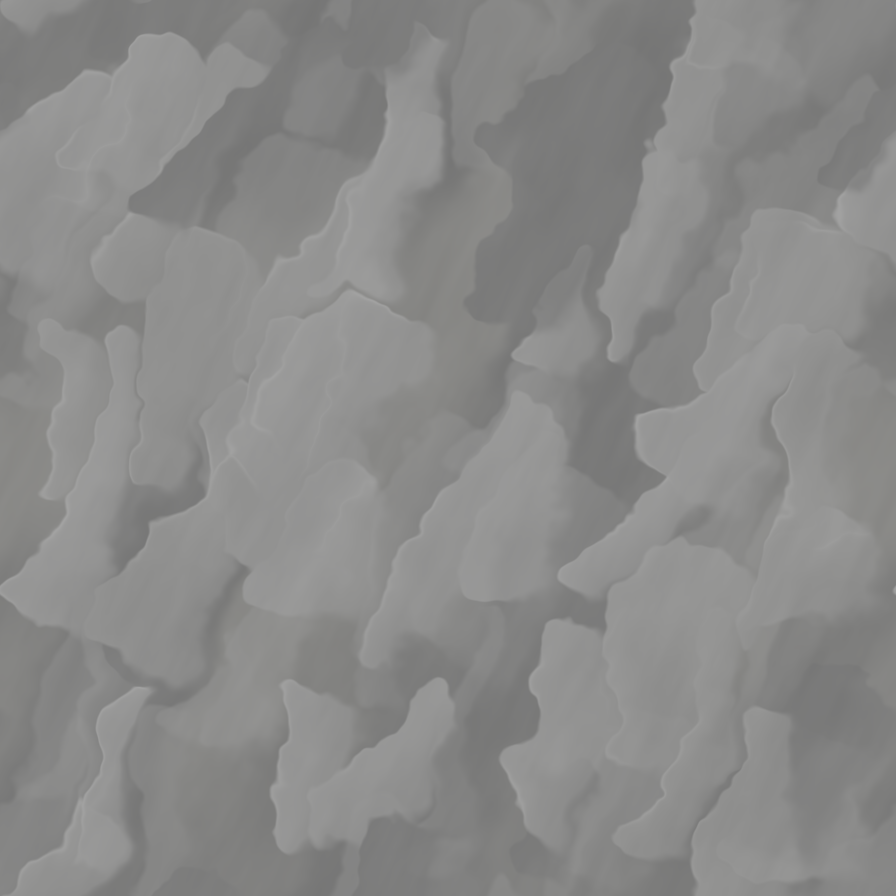
This texture is drawn by a Shadertoy shader. Its source:

```glsl
// Seamless painted grey rock: slanted chipped slabs with pale left rims over streaked stone.

const vec3 DARK_STONE = vec3(0.474, 0.474, 0.472);
const vec3 WARM_STONE = vec3(0.536, 0.535, 0.526);
const vec3 PALE_SLAB = vec3(0.594, 0.594, 0.592);
const vec3 DULL_SLAB = vec3(0.572, 0.572, 0.568);
const vec2 VIEW_OFFSET = vec2(0.322, 0.325);
const vec2 SLAB_GRID = vec2(6.0, 7.0);
const int SLAB_COUNT = 42;

float hash(vec2 cell) {
    return fract(sin(dot(cell, vec2(127.1, 311.7))) * 43758.5453);
}

// Wraps a cell of a sheared lattice so that it repeats once per canvas.
vec2 wrapCell(vec2 cell, vec2 freq, float shear) {
    float row = floor((cell.y + 0.5) / freq.y);
    float x = cell.x + row * shear;
    return vec2(x - freq.x * floor((x + 0.5) / freq.x), cell.y - row * freq.y);
}

// Tiling value noise; whole-number shear leans the grain to the right.
float noise(vec2 p, vec2 freq, float shear, float seed) {
    vec2 u = vec2(freq.x * p.x - shear * p.y, freq.y * p.y);
    vec2 cell = floor(u);
    vec2 t = u - cell;
    t = t * t * (3.0 - 2.0 * t);
    float a = hash(wrapCell(cell, freq, shear) + seed);
    float b = hash(wrapCell(cell + vec2(1, 0), freq, shear) + seed);
    float c = hash(wrapCell(cell + vec2(0, 1), freq, shear) + seed);
    float d = hash(wrapCell(cell + vec2(1, 1), freq, shear) + seed);
    return mix(mix(a, b, t.x), mix(c, d, t.x), t.y);
}

vec2 noisePair(vec2 p, float freq, float seed) {
    return vec2(noise(p, vec2(freq), 0.0, seed), noise(p, vec2(freq), 0.0, seed + 17.0)) - 0.5;
}

float roundedBox(vec2 q, vec2 halfSize, float radius) {
    vec2 e = abs(q) - halfSize + radius;
    return length(max(e, 0.0)) + min(max(e.x, e.y), 0.0) - radius;
}

// Broad patches of the underlying stone, drawn out along the slant.
vec3 stoneBase(vec2 p) {
    float patches = 0.6 * noise(p, vec2(6, 3), 3.0, 3.0) + 0.4 * noise(p, vec2(15, 6), 7.0, 5.0);
    return mix(DARK_STONE, WARM_STONE, smoothstep(0.3, 0.72, patches));
}

// Lays one slab over the colour: crisp and bright on its left, melting away on its right.
vec3 paintSlab(vec3 color, vec2 p, float index, float seed, float strength, float rimNoise) {
    vec2 id = vec2(index, seed);
    vec2 slot = vec2(mod(index, SLAB_GRID.x), floor(index / SLAB_GRID.x));
    vec2 jitter = vec2(hash(id), hash(id + 1.3));
    vec2 d = p - (slot + jitter) / SLAB_GRID;
    d -= round(d);

    float lean = mix(0.1, 0.8, hash(id + 2.7));
    vec2 along = vec2(sin(lean), cos(lean));
    vec2 q = vec2(dot(d, vec2(along.y, -along.x)), dot(d, along));
    vec2 halfSize = mix(vec2(0.028, 0.07), vec2(0.076, 0.18), vec2(hash(id + 4.1), hash(id + 5.9)));
    float taper = mix(-0.65, 0.5, hash(id + 8.3));
    halfSize.x *= 1.0 + taper * clamp(q.y / halfSize.y, -1.0, 1.0);

    float depth = -roundedBox(q, halfSize, 0.45 * halfSize.x);
    float side = smoothstep(-0.8, 1.1, q.x / halfSize.x - 0.25 * q.y / halfSize.y);
    float softness = mix(mix(0.014, 0.005, strength), 0.032, side * side);
    float cover = strength * smoothstep(0.0, softness, depth) * mix(0.97, 0.58, side);

    float isDark = step(hash(id + 9.7), 0.2);
    vec3 fill = mix(mix(DULL_SLAB, PALE_SLAB, hash(id + 11.1)), DARK_STONE + 0.01, isDark);
    float lit = strength * (1.0 - side) * (1.0 - isDark);
    float line = (depth - 0.004) / 0.0035;
    float rim = exp(-line * line) * smoothstep(0.3, 0.75, rimNoise);
    float glow = exp(-max(depth, 0.0) / 0.025);
    fill += lit * (0.032 * rim + 0.008 * glow);
    return mix(color, fill, cover);
}

void mainImage(out vec4 fragColor, in vec2 fragCoord) {
    vec2 p = fragCoord / iResolution.xy + VIEW_OFFSET;

    // Chipped outlines come from bending space at several scales.
    vec2 bent = p + 0.052 * noisePair(p, 8.0, 1.0) + 0.028 * noisePair(p, 21.0, 2.0)
              + 0.013 * noisePair(p, 48.0, 4.0) + 0.005 * noisePair(p, 96.0, 6.0);

    // Faint worn slabs lie beneath, clear ones on top.
    vec3 color = stoneBase(bent);
    float rimNoise = noise(p, vec2(16.0), 0.0, 9.0);
    for (int i = 0; i < SLAB_COUNT; i++) {
        float shuffled = mod(float(i) * 11.0, float(SLAB_COUNT));
        color = paintSlab(color, bent, shuffled, 61.0, 0.45, rimNoise);
    }
    for (int i = 0; i < SLAB_COUNT; i++) {
        float shuffled = mod(float(i) * 11.0, float(SLAB_COUNT));
        color = paintSlab(color, bent, shuffled, 7.0, 1.0, rimNoise);
    }

    // Sparse pale creases on the lit faces.
    float fold = noise(bent, vec2(14, 6), 6.0, 21.0) - 0.5;
    float sparse = smoothstep(0.6, 0.85, noise(p, vec2(7.0), 0.0, 23.0));
    float face = smoothstep(0.54, 0.58, color.g);
    color += 0.02 * face * sparse * exp(-abs(fold) / 0.025);

    // Soft brush grain along the slant.
    color += 0.024 * (noise(bent, vec2(24, 9), 11.0, 31.0) - 0.5);
    color += 0.014 * (noise(p, vec2(62, 14), 28.0, 33.0) - 0.5);
    color += 0.008 * (noise(p, vec2(130, 34), 58.0, 35.0) - 0.5);

    fragColor = vec4(color, 1.0);
}
```
